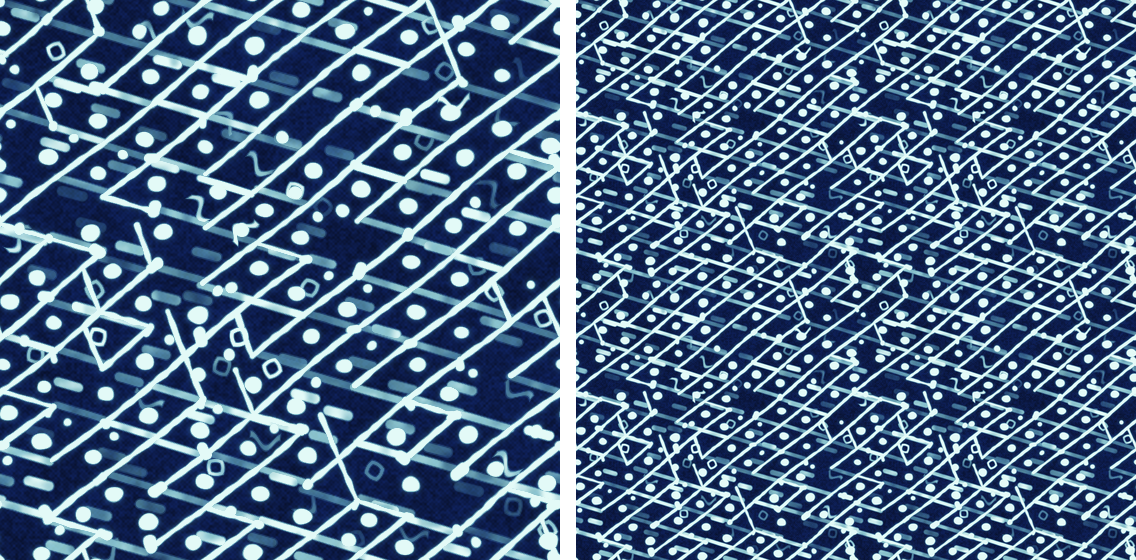
Left: one tile. Right: repeated 2 by 2.
Give the GLSL for this pattern, as a Shadertoy shader.

```glsl
// Icy circuit-like weave on navy: bright diagonal traces, pale cross bands,
// steep links, soft dots and faint loops. Everything hangs on a skewed
// lattice whose node hash wraps with the canvas, so the tile is seamless.

#define NODES 110.0        // lattice nodes in one tile (10 * 8 + 3 * 10)
#define TRACE_WIDTH 0.0056 // half width of bright traces
#define BAND_WIDTH 0.0070  // half width of pale bands
#define DOT_RADIUS 0.0158
#define SOFTNESS 0.0030    // edge blur
#define HALO 0.20          // glow strength around bright parts
#define TRACE_FILL 0.83    // share of trace edges kept
#define BAND_FILL 0.74     // share of band edges kept
#define DOT_FILL 0.80      // share of cells with a dot
#define TWIN_FILL 0.36     // share of cells with a second dot
#define WARP 0.0042        // irregularity of the spacing
#define GRAIN 128.0        // cloth threads across the tile

const float TAU = 6.2831853;

float hash(vec2 p, float seed) {
    return fract(sin(dot(p, vec2(12.9898, 78.233)) + seed * 37.719) * 43758.5453);
}

// Lattice: x counts diagonal traces, y counts cross bands.
vec2 toLattice(vec2 p) { return vec2(10.0 * p.y - 8.0 * p.x, 3.0 * p.x + 10.0 * p.y); }
vec2 nodeSteps(vec2 q) { return vec2(10.0 * (q.y - q.x), 8.0 * q.y + 3.0 * q.x); }
vec2 toCanvas(vec2 q) { return nodeSteps(q) / NODES; }
vec2 wrappedKey(vec2 cell) { return floor(mod(nodeSteps(cell) + 0.5, NODES)); }

float segment(vec2 p, vec2 a, vec2 b) {
    vec2 pa = p - a, ba = b - a;
    return length(pa - ba * clamp(dot(pa, ba) / dot(ba, ba), 0.0, 1.0));
}

float ink(float d) {
    float soft = max(SOFTNESS, 0.8 / iResolution.y);
    return 1.0 - smoothstep(-soft, soft, d);
}

// Value noise with a whole number of cells across the tile.
float wrapNoise(vec2 p, float cells) {
    p *= cells;
    vec2 i = floor(p), f = fract(p);
    f = f * f * (3.0 - 2.0 * f);
    vec2 a = mod(i, cells), b = mod(i + 1.0, cells);
    return mix(mix(hash(a, 0.0), hash(vec2(b.x, a.y), 0.0), f.x),
               mix(hash(vec2(a.x, b.y), 0.0), hash(b, 0.0), f.x), f.y);
}

// Returns (distance to bright parts, strength of pale parts) for one cell.
vec2 drawCell(vec2 p, vec2 cell) {
    vec2 key = wrappedKey(cell), node = toCanvas(cell);
    float kind = hash(key, 1.0), size = hash(key, 2.0), place = hash(key, 3.0);
    float bright = 1.0, pale = 0.0;

    // Diagonal trace; where it is missing its end bends away.
    bool kept = hash(key, 4.0) < TRACE_FILL;
    if (kept) bright = segment(p, node, toCanvas(cell + vec2(0, 1))) - TRACE_WIDTH;
    if (!kept || kind < 0.07) {
        vec2 bend = kind < 0.55 ? vec2(1.0, 0.67) * (size < 0.35 ? 2.0 : 1.0) : vec2(1, 0);
        bright = min(bright, segment(p, node, toCanvas(cell + bend)) - TRACE_WIDTH * 0.9);
    }

    // Lopsided knots on the traces.
    if (!kept || kind > 0.72) {
        vec2 lobe = vec2(place - 0.5, size - 0.5) * 0.028;
        bright = min(bright, segment(p, node, node + lobe) - mix(0.007, 0.0115, size));
    }

    // Dots between the traces, some with a smaller twin.
    float along = 0.25 + 0.5 * place;
    vec2 r = (p - toCanvas(cell + vec2(0.5, along))) * vec2(0.92, 1.06);
    float dotSize = DOT_RADIUS * mix(0.76, 1.06, sqrt(size));
    if (hash(key, 5.0) < DOT_FILL) bright = min(bright, length(r) - dotSize);
    r = p - toCanvas(cell + vec2(0.35 + 0.3 * kind, fract(along + 0.5)));
    if (hash(key, 10.0) < TWIN_FILL)
        bright = min(bright, length(r) - DOT_RADIUS * mix(0.5, 0.9, place));

    // Pale cross bands, slightly out of line.
    vec2 slip = vec2(0.0, (hash(key, 6.0) - 0.5) * 0.22);
    float band = segment(p, toCanvas(cell + slip), toCanvas(cell + slip + vec2(1, 0)));
    if (hash(key, 7.0) < BAND_FILL)
        pale = mix(0.40, 1.0, hash(key, 8.0)) * ink(band - BAND_WIDTH);

    // Smears, bent loops and curls, turned at random.
    float turn = (hash(key, 11.0) - 0.5) * 2.4;
    vec2 g = p - toCanvas(cell + vec2(0.2 + 0.6 * size, fract(place + 0.35)));
    vec2 h = vec2(g.x * cos(turn) + g.y * sin(turn), g.y * cos(turn) - g.x * sin(turn));
    float ghost = segment(g, vec2(-0.018, 0.005), vec2(0.018, -0.005)) - 0.009;
    if (kind < 0.22)
        ghost = abs(mix(length(h), abs(h.x) + abs(h.y), 0.4) - 0.015) - 0.0042;
    else if (kind < 0.42)
        ghost = max(abs(h.y + 0.011 * sin(h.x * 115.0 + TAU * place)) * 0.75 - 0.0045,
                    abs(h.x) - 0.028);
    pale = max(pale, mix(0.30, 0.95, hash(key, 9.0)) * ink(ghost));
    return vec2(bright, pale);
}

vec3 icyRamp(float t) {
    vec3 c = mix(vec3(0.045, 0.10, 0.275), vec3(0.12, 0.24, 0.42), smoothstep(0.0, 0.25, t));
    c = mix(c, vec3(0.28, 0.48, 0.60), smoothstep(0.25, 0.46, t));
    c = mix(c, vec3(0.54, 0.76, 0.80), smoothstep(0.46, 0.68, t));
    return mix(c, vec3(0.89, 0.98, 0.97), smoothstep(0.68, 0.92, t));
}

void mainImage(out vec4 fragColor, in vec2 fragCoord) {
    vec2 uv = fragCoord / iResolution.xy;
    vec2 p = uv + WARP * sin(TAU * (uv.yx * vec2(2, 1) + uv * vec2(1, 2)) + vec2(0.6, 2.1));
    vec2 home = floor(toLattice(p));
    float bright = 1.0, pale = 0.0;
    for (int j = -2; j <= 1; j++)
        for (int i = -2; i <= 1; i++) {
            vec2 part = drawCell(p, home + vec2(i, j));
            bright = min(bright, part.x);
            pale = max(pale, part.y);
        }

    // Uneven edges, halo and woven cloth grain.
    bright += (wrapNoise(uv, 64.0) - 0.5) * 0.0034;
    pale *= 0.58 + 0.4 * wrapNoise(uv, 45.0) + 0.4 * wrapNoise(uv, 7.0);
    float glow = HALO * exp(-max(bright, 0.0) / 0.006);
    float tone = max(ink(bright), max(pale, glow));
    float weave = sin(TAU * GRAIN * uv.x) * sin(TAU * GRAIN * uv.y);
    float cloth = 0.7 * wrapNoise(uv, 200.0) + 0.3 * wrapNoise(uv, 12.0) + 0.14 * weave;
    vec3 color = icyRamp(tone) + (cloth - 0.46) * vec3(0.03, 0.07, 0.20) * (1.0 - tone);
    fragColor = vec4(color, 1.0);
}
```
